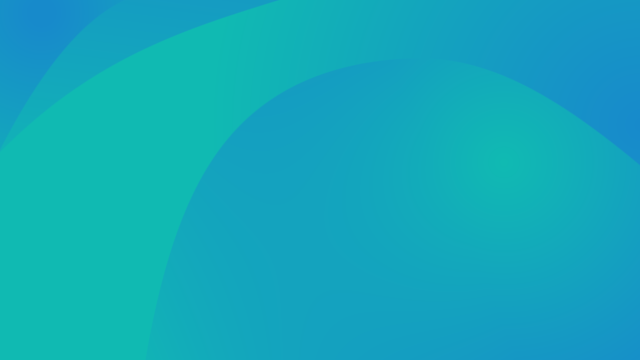
Write a WebGL 2 fragment shader that draws this background.

```glsl
#version 300 es
precision highp float;

#define TEAL vec3(0.063, 0.730, 0.698)
#define BLUE vec3(0.092, 0.540, 0.798)
#define DOME_PEAK vec2(1.169, 0.838)
#define DOME_GLOW vec2(1.400, 0.549)
#define WAVE_SHADE vec2(1.782, 0.653)
#define CORNER_SHADE vec2(0.116, 0.965)
#define WAVE_TOP_X 0.775
#define HILL_TOP_X 0.347

uniform vec2 u_resolution;
out vec4 fragColor;

// Blend from teal (0) to blue (1).
vec3 ramp(float t) {
    return mix(TEAL, BLUE, clamp(t, 0.0, 1.0));
}

// Antialiased coverage of the region where the field is positive.
float coverage(float field) {
    return smoothstep(-0.75, 0.75, field / max(fwidth(field), 1e-5));
}

// Steep hill rising behind the wave.
float hillField(vec2 p) {
    float x = HILL_TOP_X - p.x;
    return 1.0 - x * (0.45 + 2.16 * abs(x)) - p.y;
}

// Broad wave sweeping up from the left side.
float waveField(vec2 p) {
    float x = WAVE_TOP_X - p.x;
    return 1.0 - x * (0.31 + 0.392 * x * x) - p.y;
}

// Lopsided dome: a steep left flank and a gentle right one.
float domeField(vec2 p) {
    float x = p.x - DOME_PEAK.x;
    float depth = DOME_PEAK.y - p.y;
    vec2 bend = x < 0.0 ? vec2(0.54, 1.064) : vec2(0.94, -0.47);
    return depth - x * x * (bend.x + bend.y * max(depth, 0.0));
}

// Radial glow that fades back to teal toward the lower left.
float domeShade(vec2 p) {
    float flank = clamp(1.05 * p.x + 0.45 * p.y - 0.31, 0.0, 1.2);
    return 1.1 * distance(p, DOME_GLOW) * flank;
}

void main() {
    // Canvas height is one unit.
    vec2 p = gl_FragCoord.xy / u_resolution.y;

    // Back to front: corner, hill, wave, dome.
    vec3 color = ramp(1.05 - 1.6 * distance(p, CORNER_SHADE));

    vec3 hill = ramp(0.56 - 0.9 * (1.0 - p.y) + 0.12 * p.x);
    color = mix(color, hill, coverage(hillField(p)));

    vec3 wave = ramp(1.0 - 0.83 * distance(p, WAVE_SHADE));
    color = mix(color, wave, coverage(waveField(p)));

    color = mix(color, ramp(domeShade(p)), coverage(domeField(p)));

    fragColor = vec4(color, 1.0);
}
```
